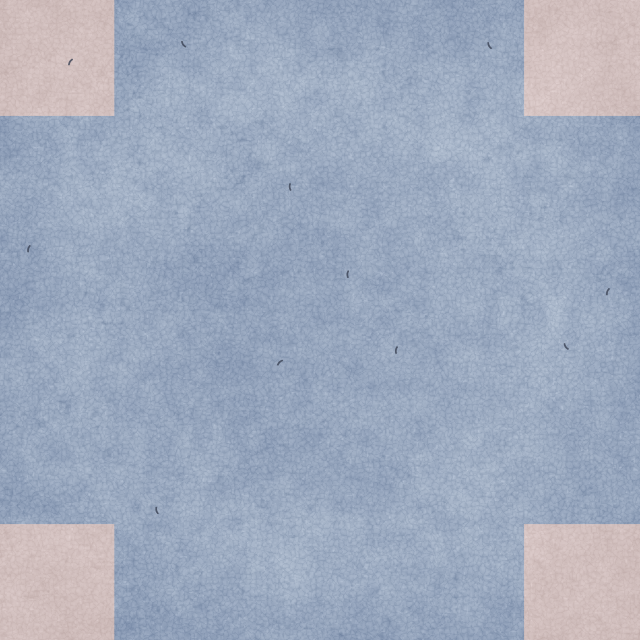
Reproduce this texture procedurally as a WebGL 2 fragment shader.

```glsl
#version 300 es
precision highp float;
// Blue felted paper in the shape of a broad cross, with pink paper in the corners.
// Soft value noise tints the sheet, cellular noise gives the pebbled fibre grain,
// and a sparse hashed grid scatters short dark hairs.

uniform vec2 u_resolution;
out vec4 fragColor;

// Integer hash: two random values in 0..1 per grid cell
vec2 hash2(vec2 cell) {
    uvec2 v = uvec2(ivec2(cell) + 4096) * 1664525u + 1013904223u;
    v.x += v.y * 1664525u;
    v.y += v.x * 1664525u;
    v ^= v >> 16u;
    v.x += v.y * 1664525u;
    v.y += v.x * 1664525u;
    v ^= v >> 16u;
    return vec2(v & 65535u) / 65535.0;
}

float valueNoise(vec2 p) {
    vec2 i = floor(p), f = fract(p);
    f = f * f * (3.0 - 2.0 * f);
    float low = mix(hash2(i).x, hash2(i + vec2(1, 0)).x, f.x);
    float high = mix(hash2(i + vec2(0, 1)).x, hash2(i + vec2(1, 1)).x, f.x);
    return mix(low, high, f.y);
}

// Fractal noise centred on zero
float fbm(vec2 p) {
    float sum = 0.0, amplitude = 0.5;
    for (int i = 0; i < 5; i++) {
        sum += amplitude * (valueNoise(p) - 0.5);
        p = mat2(1.6, 1.2, -1.2, 1.6) * p + 17.3;
        amplitude *= 0.55;
    }
    return sum;
}

// Distances to the nearest and second nearest cell point
vec2 cellular(vec2 p) {
    vec2 base = floor(p), nearest = vec2(8.0);
    for (int y = -1; y <= 1; y++)
    for (int x = -1; x <= 1; x++) {
        vec2 cell = base + vec2(x, y);
        float d = length(cell + 0.1 + 0.8 * hash2(cell) - p);
        nearest = d < nearest.x ? vec2(d, nearest.x) : vec2(nearest.x, min(nearest.y, d));
    }
    return nearest;
}

float blob(vec2 p, vec2 centre, vec2 size) {
    vec2 q = (p - centre) / size;
    return exp(-dot(q, q));
}

// Short, slanted hairs in a few cells of a coarse grid
float hairs(vec2 uv, float pixel) {
    vec2 cell = floor(uv * 6.0);
    vec2 rnd = hash2(cell + 71.0), pick = hash2(cell + 211.0);
    vec2 p = uv - (cell + 0.2 + 0.6 * rnd) / 6.0;
    float angle = 0.6 + 1.7 * pick.y;
    vec2 along = vec2(cos(angle), sin(angle));
    float t = clamp(dot(p, along), -0.0045, 0.0045);
    float d = length(p - along * t + vec2(-along.y, along.x) * t * t * 50.0);
    return step(pick.x, 0.3) * (1.0 - smoothstep(0.0004, 0.0008 + pixel, d));
}

void main() {
    vec2 uv = gl_FragCoord.xy / u_resolution;
    float pixel = 1.0 / min(u_resolution.x, u_resolution.y);

    // Corner squares
    vec2 inset = max(vec2(0.1787, 0.181) - uv, uv - vec2(0.819));
    float corner = smoothstep(-0.5 * pixel, 0.5 * pixel, min(inset.x, inset.y));

    // Broad fading: a pale ring, a darker middle and worn dark edges
    vec2 c = uv - 0.5;
    float fade = 0.022 * exp(-pow((length(c) - 0.37) / 0.12, 2.0));
    fade -= 0.024 * smoothstep(0.36, 0.5, max(abs(c.x), abs(c.y)));
    fade -= 0.016 * blob(uv, vec2(0.52, 0.55), vec2(0.3, 0.07));
    fade -= 0.014 * blob(uv, vec2(0.38, 0.38), vec2(0.17, 0.09));
    fade += 0.014 * blob(uv, vec2(0.66, 0.79), vec2(0.13, 0.08));
    fade += 0.012 * blob(uv, vec2(0.75, 0.38), vec2(0.1, 0.18));
    fade += 0.06 * fbm(uv * 7.0) + 0.09 * fbm(uv * 38.0 + 9.0);

    // Pebbled grain with dark creases and small bright fibres
    vec2 warp = vec2(fbm(uv * 70.0), fbm(uv * 70.0 + 40.0));
    vec2 pebble = cellular(uv * 115.0 + 1.6 * warp);
    float crease = 1.0 - smoothstep(0.0, 0.3, pebble.y - pebble.x);
    float glint = smoothstep(0.8, 1.0, valueNoise(uv * 230.0 + 5.0));
    float grain = 0.04 * (0.45 - pebble.x) - 0.03 * crease + 0.04 * glint;
    grain += 0.055 * (valueNoise(uv * 330.0) - 0.5);

    // Dark pits, clustered by slow noise
    float pits = smoothstep(0.74, 0.95, valueNoise(uv * 105.0 + 31.0));
    grain -= 0.045 * pits * smoothstep(-0.1, 0.2, fbm(uv * 14.0 + 3.0));

    vec3 blue = vec3(0.602, 0.662, 0.752) + fade * vec3(1.1, 1.0, 0.75) + grain * vec3(1.1, 1.0, 0.85);
    vec3 pink = vec3(0.829, 0.759, 0.754) + (0.5 * fade + 0.65 * grain) * vec3(0.9, 1.0, 1.05);
    vec3 colour = mix(blue, pink, corner);
    colour = mix(colour, vec3(0.23, 0.26, 0.33), 0.8 * hairs(uv, pixel));
    fragColor = vec4(colour, 1.0);
}
```
